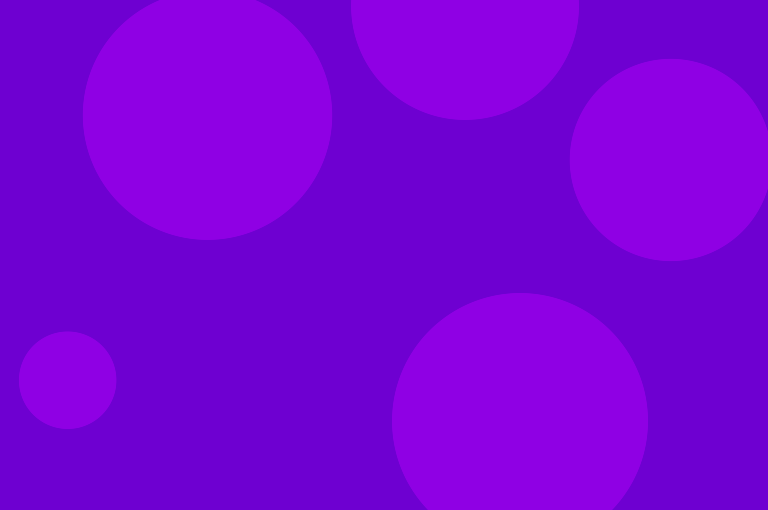
A Shadertoy shader for this background:

```glsl
// Five flat, bright violet discs of mixed size on a deep violet ground.
// Each disc is a circle distance function; their union is taken with min()
// and its edge is smoothed over about one pixel.

#define GROUND_COLOR vec3(0.433, 0.0, 0.818)
#define DISC_COLOR   vec3(0.560, 0.0, 0.894)
#define EDGE_PIXELS  1.0
#define DISC_COUNT   5

// Centre (x from the left, y down from the top) and radius, in canvas widths
const vec3 DISCS[DISC_COUNT] = vec3[DISC_COUNT](
    vec3(0.2702, 0.1500, 0.1624),
    vec3(0.6055, 0.0078, 0.1484),
    vec3(0.8735, 0.2083, 0.1317),
    vec3(0.0881, 0.4951, 0.0635),
    vec3(0.6771, 0.5482, 0.1667)
);

// Signed distance to a disc, negative inside
float discDistance(vec2 point, vec3 disc) {
    return length(point - disc.xy) - disc.z;
}

void mainImage(out vec4 fragColor, in vec2 fragCoord) {
    // Square units of one canvas width, measured from the top left corner
    vec2 point = vec2(fragCoord.x, iResolution.y - fragCoord.y) / iResolution.x;

    // Union of all discs
    float nearest = 1e3;
    for (int i = 0; i < DISC_COUNT; i++) {
        nearest = min(nearest, discDistance(point, DISCS[i]));
    }

    // Smooth edge
    float halfEdge = 0.5 * EDGE_PIXELS / iResolution.x;
    float coverage = 1.0 - smoothstep(-halfEdge, halfEdge, nearest);

    fragColor = vec4(mix(GROUND_COLOR, DISC_COLOR, coverage), 1.0);
}
```
